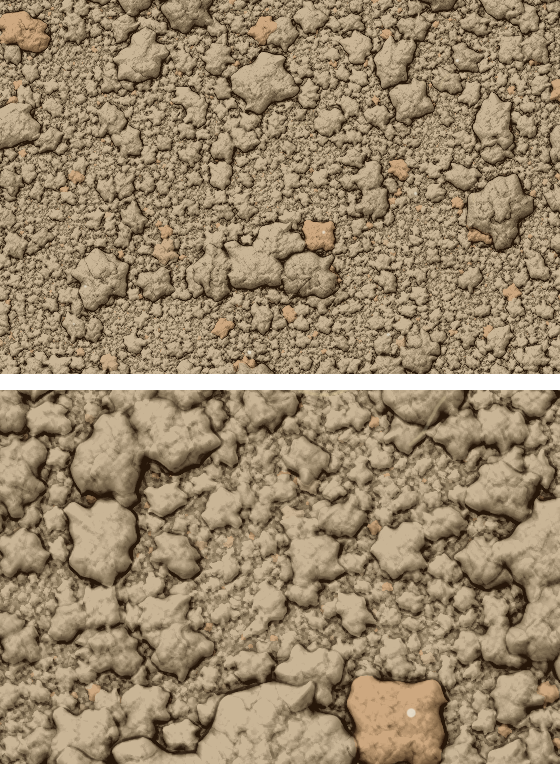
Top, the full canvas; bottom, a detail of the centre.
This texture is drawn by a WebGL 2 fragment shader. Its source:

```glsl
#version 300 es
precision highp float;

uniform vec2 u_resolution;
out vec4 fragColor;

// Lengths are fractions of the canvas height
const int LAYERS = 6;
const float LARGEST_CELL = 0.16;
const float CELL_RATIO = 0.52;
const float CLING = 0.35;          // relief of crumbs lying on larger clods
const float RELIEF = 0.75;
const float NEAR = 0.003;
const float FAR = 0.013;
const float BASE_TONE = 0.57;
const float LIGHT_GAIN = 0.38;
const float NEAR_SHADE = 0.16;
const float FAR_SHADE = 0.32;
const float TINT_RANGE = 0.09;
const vec3 LIGHT = vec3(-0.3, 0.5, 0.81);
const vec3 DARK_SOIL = vec3(0.15, 0.09, 0.04);
const vec3 MID_SOIL = vec3(0.53, 0.46, 0.35);
const vec3 PALE_SOIL = vec3(0.79, 0.71, 0.59);
const vec3 STRAW = vec3(0.80, 0.72, 0.56);
const vec3 CHIP = vec3(0.92, 0.90, 0.84);

vec4 hash4(vec2 p) {
    vec4 q = fract(p.xyxy * vec4(0.1031, 0.1030, 0.0973, 0.1099));
    q += dot(q, q.wzxy + 33.33);
    return fract((q.xxyz + q.yzzw) * q.zywx);
}

// One cellular layer of lumpy domes: height in cells, tint
vec2 clods(vec2 p, float density, float seed) {
    vec2 cell = floor(p);
    vec2 best = vec2(0.0, 0.5);
    for (int y = -1; y <= 1; y++)
    for (int x = -1; x <= 1; x++) {
        vec2 id = cell + vec2(x, y);
        vec4 rnd = hash4(id + seed);
        vec4 form = hash4(id + seed + 71.7);
        if (rnd.w > density) continue;
        float radius = mix(0.28, 0.58, rnd.z);
        vec2 q = (p - id - 0.1 - 0.8 * rnd.xy) / radius;
        float angle = 6.2832 * form.x;
        float c = cos(angle), s = sin(angle);
        q = mat2(c, s, -s, c) * q;
        q.y *= mix(1.0, 1.45, form.y);
        q += 0.13 * sin(4.3 * q.yx + 6.2832 * form.zw);
        q += 0.05 * sin(9.7 * q.yx + 6.2832 * form.wy);
        float d = mix(length(q), 1.1 * max(abs(q.x), abs(q.y)), 0.45);
        float dome = radius * sqrt(max(0.0, 1.0 - d * d * d));
        if (dome > best.x) best = vec2(dome, form.z);
    }
    return best;
}

// Layers from coarse to fine: ground height, tint
vec2 soil(vec2 p) {
    vec2 ground = vec2(0.0, 0.5);
    float size = LARGEST_CELL;
    for (int i = 0; i < LAYERS; i++) {
        float density = min(0.3 + 0.17 * float(i), 0.95);
        vec2 top = clods(p / size + 17.3 * float(i), density, 31.0 * float(i) + 5.0);
        top.x *= size * RELIEF;
        if (top.x > ground.x) ground.y = top.y;
        ground.x = max(top.x, ground.x + CLING * top.x);
        size *= CELL_RATIO;
    }
    return ground;
}

float mottle(vec2 p) {
    vec2 w = p + 0.12 * sin(5.0 * p.yx + vec2(1.0, 2.6));
    return sin(9.0 * w.x + 4.0 * w.y) * sin(8.0 * w.y - 5.0 * w.x + 1.3)
         + 0.5 * sin(21.0 * w.x - 13.0 * w.y) * sin(17.0 * w.y + 9.0 * w.x);
}

void main() {
    vec2 p = gl_FragCoord.xy / u_resolution.y;
    float pixel = 1.0 / u_resolution.y;
    float aspect = u_resolution.x / u_resolution.y;

    // Slope and hollows from two rings of heights
    vec2 here = soil(p);
    float east = soil(p + vec2(NEAR, 0.0)).x, west = soil(p - vec2(NEAR, 0.0)).x;
    float north = soil(p + vec2(0.0, NEAR)).x, south = soil(p - vec2(0.0, NEAR)).x;
    vec2 slope = vec2(east - west, north - south) / (2.0 * NEAR);
    float nearHollow = ((east + west + north + south) * 0.25 - here.x) / NEAR;
    float farHeight = 0.0;
    for (int i = 0; i < 4; i++) {
        float a = 0.7854 + 1.5708 * float(i);
        farHeight += 0.25 * soil(p + FAR * vec2(cos(a), sin(a))).x;
    }
    float farHollow = (farHeight - here.x) / FAR;

    // Lighting
    float diffuse = dot(normalize(vec3(-slope, 1.0)), LIGHT);
    float tone = BASE_TONE + LIGHT_GAIN * (diffuse - 0.62);
    tone -= NEAR_SHADE * clamp(nearHollow, -0.3, 1.0);
    tone -= FAR_SHADE * clamp(farHollow, -0.1, 1.0);
    tone += TINT_RANGE * (here.y - 0.5) + 0.018 * mottle(p);

    // Soil colours
    vec3 colour = mix(DARK_SOIL, MID_SOIL, clamp((tone - 0.10) / 0.37, 0.0, 1.0));
    colour = mix(colour, PALE_SOIL, clamp((tone - 0.47) / 0.25, 0.0, 1.0));
    colour *= mix(vec3(1.0), vec3(1.02, 0.93, 0.85), smoothstep(0.95, 0.98, here.y));

    // Sparse straws and pale chips
    for (int i = 0; i < 7; i++) {
        vec4 rnd = hash4(vec2(float(i) * 3.7 + 2.0, 9.0));
        vec2 q = p - rnd.xy * vec2(aspect, 1.0);
        float c = cos(6.2832 * rnd.z), s = sin(6.2832 * rnd.z);
        q = mat2(c, s, -s, c) * q;
        q.y += 0.005 * sin(70.0 * q.x + 6.0 * rnd.w);
        float straw = length(vec2(max(abs(q.x) - mix(0.012, 0.035, rnd.w), 0.0), q.y)) - 0.0015;
        colour = mix(colour, STRAW * (0.6 + 0.6 * tone), 0.7 * (1.0 - smoothstep(-pixel, pixel, straw)));
        vec2 chipAt = p - rnd.wz * vec2(aspect, 1.0);
        float chip = length(chipAt * vec2(1.0, 0.7 + 0.5 * rnd.x)) - mix(0.002, 0.005, rnd.y);
        colour = mix(colour, CHIP, 0.8 * (1.0 - smoothstep(-pixel, pixel, chip)));
    }
    fragColor = vec4(clamp(colour, 0.0, 1.0), 1.0);
}
```
